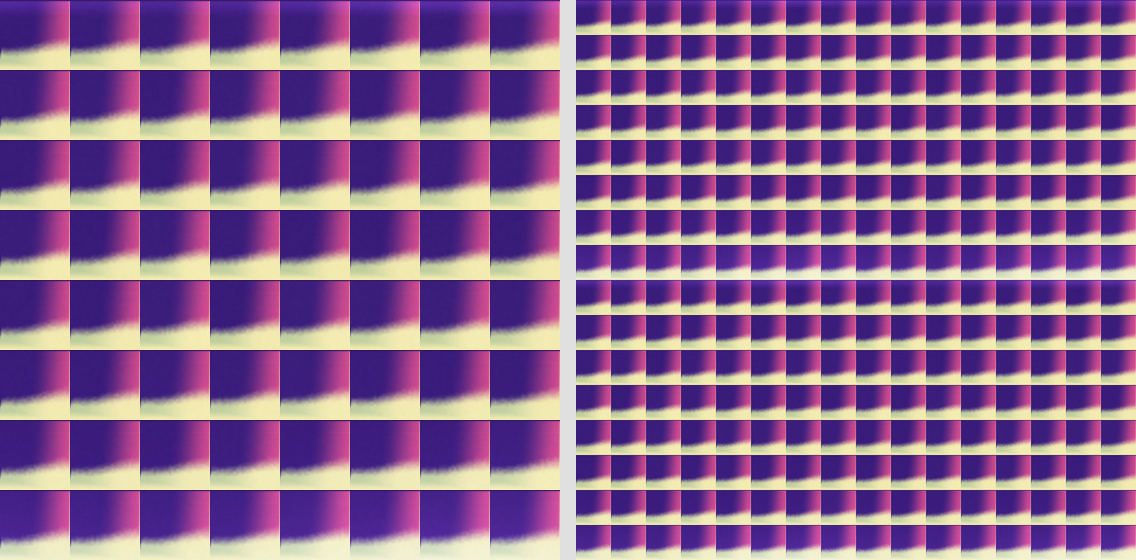
Left, the tile; right, the same tile 2 across and 2 down.
This pattern is drawn by a Shadertoy shader. Its source:

```glsl
// Eight by eight grid of glowing tiles: indigo fading to pink at the right and cream at the base.

const float TILES = 8.0;

float hash(vec2 p) {
    vec3 q = fract(p.xyx * vec3(0.1031, 0.1030, 0.0973));
    q += dot(q, q.yzx + 33.33);
    return fract((q.x + q.y) * q.z);
}

// Value noise that wraps after the given number of lattice cells
float wrapNoise(vec2 p, vec2 period) {
    vec2 i = floor(p), f = fract(p);
    f = f * f * (3.0 - 2.0 * f);
    vec2 a = mod(i, period), b = mod(i + 1.0, period);
    return mix(mix(hash(a), hash(vec2(b.x, a.y)), f.x),
               mix(hash(vec2(a.x, b.y)), hash(b), f.x), f.y);
}

// Light wash along the base of the canvas, closing smoothly over the top edge
float baseWash(vec2 uv) {
    float fall = max(exp(-10.0 * uv.y), smoothstep(0.965, 1.0, uv.y));
    return fall * (0.8 + 0.2 * cos(6.28319 * (uv.x - 0.78)));
}

vec3 tileColor(vec2 uv) {
    uv = fract(uv);
    vec2 cell = floor(uv * TILES);
    vec2 t = fract(uv * TILES);
    float wash = baseWash(uv);
    float vary = hash(cell + 7.0) - 0.5;
    float grain = wrapNoise(uv * TILES * 28.0, vec2(TILES * 28.0)) - 0.5;

    vec3 indigo = mix(vec3(0.225, 0.11, 0.48), vec3(0.36, 0.18, 0.67), wash);
    vec3 pink = mix(vec3(0.82, 0.29, 0.56), vec3(0.86, 0.34, 0.73), wash);
    vec3 cream = mix(vec3(0.95, 0.92, 0.69), vec3(0.95, 0.95, 0.84), wash);
    vec3 sage = mix(vec3(0.75, 0.81, 0.62), vec3(0.84, 0.88, 0.79), wash);

    // Pink glow, wider toward the base, with faint streaks near the top
    float reach = t.x + 0.1 * (1.0 - t.y) + 0.03 * vary;
    float glow = smoothstep(0.46, 1.06, reach);
    glow += 0.05 * smoothstep(0.5, 0.9, t.x) * smoothstep(0.018, 0.0, abs(t.y - 0.82));
    glow += 0.03 * glow * (wrapNoise(uv * TILES * vec2(2.0, 14.0), TILES * vec2(2.0, 14.0)) - 0.5);
    vec3 col = mix(indigo, pink, glow);

    // Cream band: its soft upper border climbs to the right
    float border = 0.27 + 0.11 * smoothstep(0.2, 1.0, t.x) + 0.012 * vary + 0.02 * grain;
    border -= 0.06 * smoothstep(0.03, 0.0, t.x);
    float softness = mix(0.08, 0.13, t.x);
    float band = smoothstep(border + softness, border - softness, t.y);
    float warm = max(smoothstep(0.1, 0.75, t.x), smoothstep(0.14, 0.0, t.y));
    col = mix(col, mix(sage, cream, warm), band);

    // Pale rim on the right, dark rim on top
    float rim = smoothstep(0.978, 0.99, t.x) * mix(0.75, 0.25, t.y);
    col = mix(col, cream, rim);
    col = mix(col, vec3(0.19, 0.09, 0.36), 0.85 * smoothstep(0.977, 0.988, t.y));

    return col + 0.012 * grain + 0.01 * vary;
}

void mainImage(out vec4 fragColor, in vec2 fragCoord) {
    // Average a 3 by 3 grid of samples to smooth the tile edges
    vec3 sum = vec3(0.0);
    for (int j = -1; j <= 1; j++)
        for (int i = -1; i <= 1; i++)
            sum += tileColor((fragCoord + vec2(i, j) / 3.0) / iResolution.xy);
    fragColor = vec4(sum / 9.0, 1.0);
}
```
